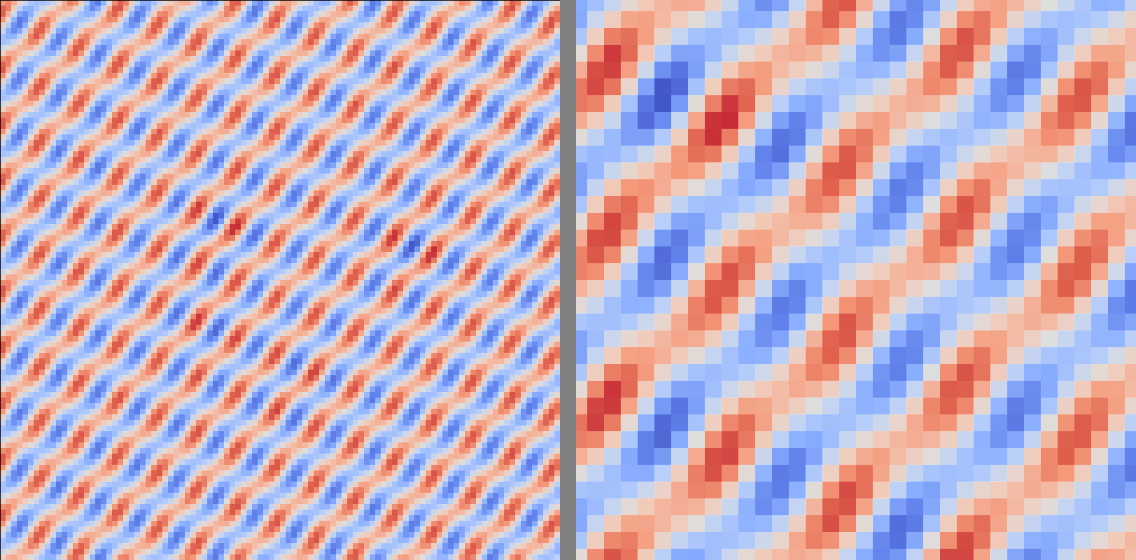
Left: the whole. Right: its middle third, enlarged.
A three.js fragment shader for this pattern:

```glsl
#define CELLS 100.0
#define STRIPES 10.0
#define COLUMNS 14.24
#define STRIPE_AMP 0.29
#define COLUMN_AMP 0.11
#define GRAIN 0.025
#define BOOST_RADIUS 0.06
#define FRAME 0.0013
#define TAU 6.2831853

varying vec2 vUv;

float hash(vec2 p) {
  return fract(sin(dot(p, vec2(127.1, 311.7))) * 43758.5453);
}

float boost(vec2 p, vec2 center, float strength) {
  vec2 d = (p - center) / BOOST_RADIUS;
  return strength * exp(-dot(d, d));
}

// Local swelling of the wave amplitude
float envelope(vec2 p) {
  return 1.0 + boost(p, vec2(0.385, 0.415), 0.25)
             + boost(p, vec2(0.730, 0.455), 0.25)
             + boost(p, vec2(0.375, 0.580), 0.14)
             + boost(p, vec2(0.525, 0.690), 0.14);
}

// Diagonal wave crossed by a weaker horizontal one, sampled per cell
float cellValue(vec2 cell) {
  vec2 p = (cell + 0.5) / CELLS;
  float stripes = STRIPE_AMP * sin(TAU * STRIPES * (p.x + p.y));
  float columns = COLUMN_AMP * cos(TAU * COLUMNS * p.x);
  float grain = GRAIN * (hash(cell) - 0.5);
  return 0.5 + (stripes + columns) * envelope(p) + grain;
}

// Diverging ramp: blue, pale grey, red
vec3 coolWarm(float t) {
  float s = clamp(t, 0.0, 1.0) * 8.0;
  vec3 c = vec3(0.23, 0.30, 0.75);
  c = mix(c, vec3(0.38, 0.51, 0.92), clamp(s, 0.0, 1.0));
  c = mix(c, vec3(0.55, 0.69, 1.00), clamp(s - 1.0, 0.0, 1.0));
  c = mix(c, vec3(0.72, 0.81, 0.98), clamp(s - 2.0, 0.0, 1.0));
  c = mix(c, vec3(0.87, 0.87, 0.87), clamp(s - 3.0, 0.0, 1.0));
  c = mix(c, vec3(0.95, 0.79, 0.72), clamp(s - 4.0, 0.0, 1.0));
  c = mix(c, vec3(0.96, 0.60, 0.48), clamp(s - 5.0, 0.0, 1.0));
  c = mix(c, vec3(0.87, 0.37, 0.30), clamp(s - 6.0, 0.0, 1.0));
  return mix(c, vec3(0.71, 0.02, 0.15), clamp(s - 7.0, 0.0, 1.0));
}

void main() {
  vec2 p = vec2(vUv.x, 1.0 - vUv.y);
  vec2 pixel = fwidth(p);

  // Flat cells, blended only across their shared edges
  vec2 grid = p * CELLS - 0.5;
  vec2 cell = floor(grid);
  vec2 soft = clamp(0.5 * pixel * CELLS, 0.001, 0.5);
  vec2 w = smoothstep(0.5 - soft, 0.5 + soft, grid - cell);
  float upper = mix(cellValue(cell), cellValue(cell + vec2(1.0, 0.0)), w.x);
  float lower = mix(cellValue(cell + vec2(0.0, 1.0)), cellValue(cell + 1.0), w.x);
  vec3 color = coolWarm(mix(upper, lower, w.y));

  // Thin dark line along the left and top
  vec2 inside = clamp((p - FRAME) / pixel + 0.5, 0.0, 1.0);
  gl_FragColor = vec4(color * inside.x * inside.y, 1.0);
}
```
